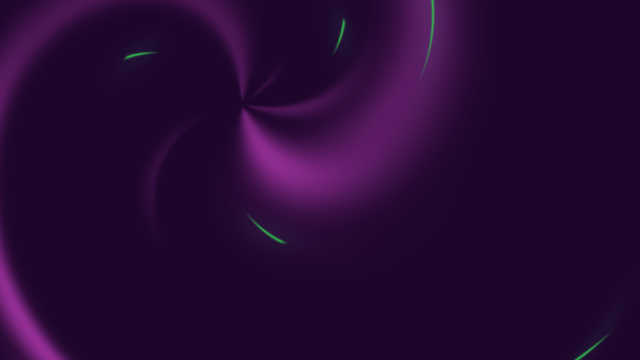
Give the GLSL for this background, as a WebGL 1 fragment shader.

```glsl
precision highp float;
// Violet spiral arms swirling out of an off-centre core, with thin green sparks along the flow.

uniform vec2 u_resolution;

const vec2 CORE = vec2(0.3776, 0.7106);
const vec3 NIGHT = vec3(0.112, 0.022, 0.165);
const vec3 VIOLET = vec3(0.58, 0.18, 0.585);
const vec3 GREEN = vec3(0.20, 0.74, 0.31);
const vec3 HALO = vec3(0.12, 0.28, 0.24);

// Swirl angle in degrees at a radius; it eases off far from the core.
float twist(float r) {
  return r * (43.2 + 140.0 * r) - 216.0 * max(r - 0.93, 0.0);
}

// Rate of the swirl in radians per unit of radius.
float twistRate(float r) {
  return radians(43.2 + 280.0 * r - 216.0 * step(0.93, r));
}

// Signed difference of two angles in degrees, wrapped to -180..180.
float angleDiff(float a, float b) {
  return mod(a - b + 180.0, 360.0) - 180.0;
}

float bell(float x, float width) {
  float q = x / width;
  return exp(-q * q);
}

// Angular profile with separate softness before and after its axis.
float lobe(float angle, float axis, float before, float after) {
  float d = angleDiff(angle, axis);
  return bell(d, d < 0.0 ? before : after);
}

// Fades in over a..b and out over c..d.
float band(float x, float a, float b, float c, float d) {
  return smoothstep(a, b, x) * (1.0 - smoothstep(c, d, x));
}

// Total light of the violet arms in untwisted polar coordinates.
float arms(float r, float angle) {
  float light = 0.0;
  // Bright plume and the broad arm it opens into
  light += 0.95 * lobe(angle, -73.0, 23.0, 21.0) * bell(r - 0.16, 0.23);
  light += 0.48 * lobe(angle, -42.0, 27.0, 18.0) * band(r, 0.12, 0.42, 0.6, 1.0);
  light += 0.40 * lobe(angle, -14.0, 10.0, 5.0) * bell(r - 0.13, 0.19);
  // Long arm that brightens toward its end
  float growth = mix(0.38, 1.0, smoothstep(0.58, 0.88, r));
  light += growth * lobe(angle, 86.0, 15.0, 9.0) * (1.0 - smoothstep(0.97, 1.1, r));
  // Thin wisps and a faint outer veil
  light += 0.18 * lobe(angle, 192.0, 6.0, 2.5) * band(r, 0.07, 0.28, 0.33, 0.48);
  light += 0.20 * lobe(angle, 34.0, 5.0, 5.0) * bell(r - 0.08, 0.06);
  light += 0.05 * lobe(angle, -114.0, 15.0, 15.0) * band(r, 0.1, 0.3, 0.4, 0.75);
  return min(light, 1.0) * smoothstep(0.0, 0.03, r);
}

// Spark on a flow line, growing from tail to head: x is its core, y its halo.
vec2 spark(float r, float angle, float axis, float tail, float head) {
  float t = (r - tail) / (head - tail);
  float slope = r * twistRate(r);
  float d = radians(angleDiff(angle, axis)) * r / sqrt(1.0 + slope * slope);
  float along = band(t, 0.0, 0.65, 0.92, 1.08);
  float width = mix(0.0022, 0.0045, clamp(t, 0.0, 1.0));
  float halo = bell(d, 0.045) * bell(t - 0.7, 0.55);
  return vec2(along * bell(d, width), halo);
}

void main() {
  vec2 uv = gl_FragCoord.xy / u_resolution;
  vec2 p = (uv - CORE) * vec2(u_resolution.x / u_resolution.y, 1.0);
  float r = length(p);
  float angle = degrees(atan(p.y, p.x + 1e-6)) - twist(r);

  vec3 color = mix(NIGHT, VIOLET, arms(r, angle));

  // Green sparks riding the same swirl
  vec2 glow = spark(r, angle, 126.3, 0.262, 0.347);
  glow += spark(r, angle, 4.4, 0.278, 0.368);
  glow += spark(r, angle, -48.5, 0.482, 0.635);
  glow += spark(r, angle, -113.2, 0.288, 0.402);
  glow += spark(r, angle, 132.2, 1.212, 1.165);
  color += HALO * glow.y * 0.16;
  color = mix(color, GREEN, min(glow.x, 1.0) * 0.88);

  gl_FragColor = vec4(color, 1.0);
}
```
